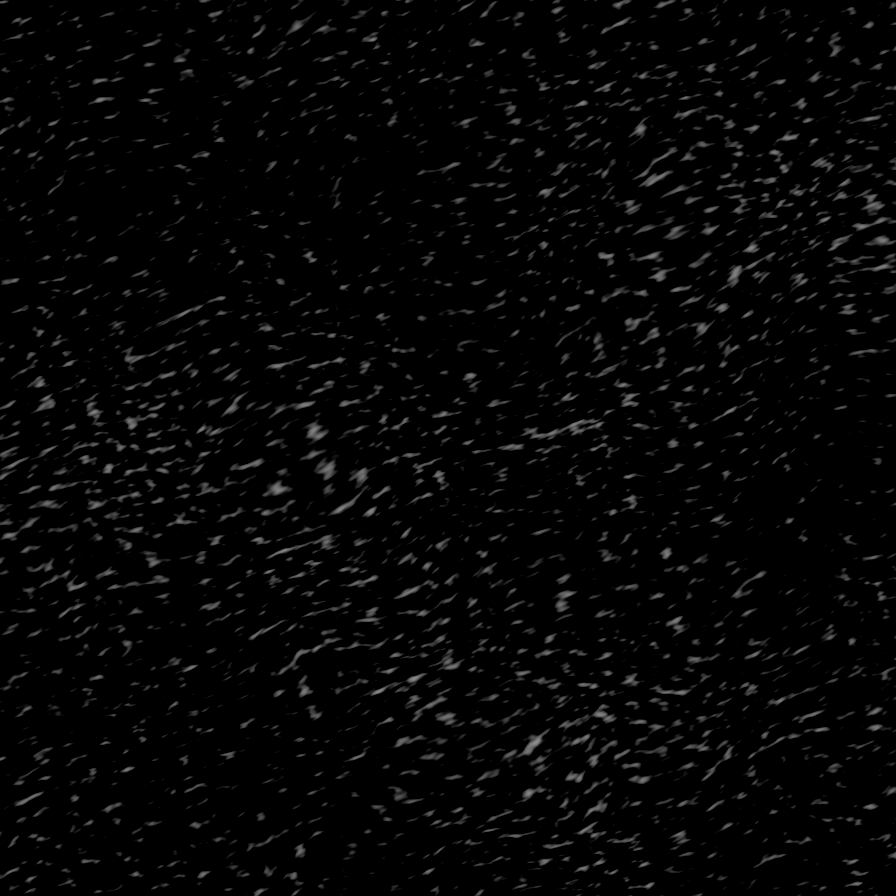
Write a Shadertoy shader that draws this texture.

```glsl
// Draws black stone with fine slanted grey flecks and a few broken pale streaks.

const float FLECK_TILT = 0.31;               // radians above the horizontal
const float STREAK_TILT = 0.37;
const vec2 FLECK_SCALE = vec2(42.0, 108.0);  // cells per canvas, along and across
const vec2 STREAK_SCALE = vec2(4.5, 44.0);
const float GRAIN_WEIGHT = 0.5;              // ragged detail inside the flecks
const float WARP_SCALE = 6.0;
const float WARP_AMOUNT = 0.03;
const float PATCH_SCALE = 3.2;
const float PATCH_AMOUNT = 0.28;
const float EDGE_FADE = 0.15;
const float STREAK_BOOST = 0.36;
const float FLECK_CUTOFF = 0.25;
const float FLECK_CONTRAST = 2.3;
const float PEAK_GREY = 0.70;
const vec3 STONE_BLACK = vec3(0.0);
const vec3 FLECK_TINT = vec3(1.0);

float hash(vec2 cell) {
    return fract(sin(dot(cell, vec2(127.1, 311.7))) * 43758.5453);
}

vec2 cellDirection(vec2 cell) {
    float angle = 6.28319 * hash(cell);
    return vec2(cos(angle), sin(angle));
}

// Gradient noise, centred on zero
float noise(vec2 p) {
    vec2 cell = floor(p);
    vec2 f = p - cell;
    vec2 fade = f * f * f * (f * (f * 6.0 - 15.0) + 10.0);
    vec2 e = vec2(1.0, 0.0);
    float bottomLeft = dot(cellDirection(cell), f);
    float bottomRight = dot(cellDirection(cell + e.xy), f - e.xy);
    float topLeft = dot(cellDirection(cell + e.yx), f - e.yx);
    float topRight = dot(cellDirection(cell + e.xx), f - e.xx);
    return mix(mix(bottomLeft, bottomRight, fade.x),
               mix(topLeft, topRight, fade.x), fade.y);
}

// Coordinates along and across a tilted direction
vec2 tilt(vec2 p, float angle) {
    float c = cos(angle);
    float s = sin(angle);
    return vec2(c * p.x + s * p.y, c * p.y - s * p.x);
}

// Short ragged grains, drawn out along the tilt
float fleckField(vec2 p) {
    float body = noise(tilt(p, FLECK_TILT) * FLECK_SCALE);
    float grain = noise(tilt(p, FLECK_TILT + 0.15) * FLECK_SCALE * 2.1 + 37.0);
    return body + GRAIN_WEIGHT * grain;
}

// Sparse long bands where flecks run together
float streakMask(vec2 p) {
    return smoothstep(0.38, 0.60, noise(tilt(p, STREAK_TILT) * STREAK_SCALE + 71.0));
}

// Broad change of fleck density, thinner towards the corners
float density(vec2 p) {
    vec2 fromCentre = p - vec2(0.5, 0.55);
    return PATCH_AMOUNT * noise(p * PATCH_SCALE + 13.0)
         - EDGE_FADE * dot(fromCentre, fromCentre);
}

void mainImage(out vec4 fragColor, in vec2 fragCoord) {
    vec2 uv = fragCoord / iResolution.xy;

    // Bend the grain so directions wander
    vec2 bend = vec2(noise(uv * WARP_SCALE + 5.0), noise(uv * WARP_SCALE + 29.0));
    vec2 p = uv + WARP_AMOUNT * bend;

    float field = fleckField(p) + density(uv) + STREAK_BOOST * streakMask(p);

    // Soft shoulder keeps the bright grains grey
    float excess = max(field - FLECK_CUTOFF, 0.0);
    float grey = PEAK_GREY * (1.0 - exp(-FLECK_CONTRAST * excess));
    fragColor = vec4(mix(STONE_BLACK, FLECK_TINT, grey), 1.0);
}
```
